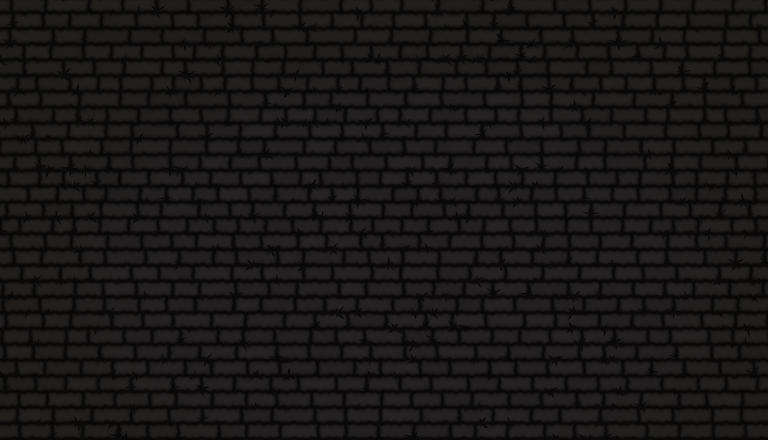
This texture is drawn by a WebGL 2 fragment shader. Its source:

```glsl
#version 300 es
precision highp float;
// Dark, worn brick wall with uneven courses, soft joints and spiky chips.
uniform vec2 u_resolution;
out vec4 fragColor;

const float ROWS = 27.85;

float hash(vec2 p) {
    vec3 q = fract(vec3(p.xyx) * 0.1031);
    q += dot(q, q.yzx + 33.33);
    return fract((q.x + q.y) * q.z);
}

// Mean brick length of a course, in course heights
float brickLength(float row) {
    return mix(1.65, 2.4, hash(vec2(row, 7.0)));
}

// Position of an upright joint, jittered along its course
float jointX(float row, float i) {
    float shift = hash(vec2(row, 19.0)) + 0.5 * mod(row, 2.0);
    return (i + shift + 0.32 * (hash(vec2(i, row + 40.0)) - 0.5)) * brickLength(row);
}

// Index of the joint just left of x
float jointIndex(float row, float x) {
    float i = floor(x / brickLength(row)) - 2.0;
    for (int k = 0; k < 4; k++)
        if (jointX(row, i + 1.0) <= x) i++;
    return i;
}

float roundBox(vec2 p, vec2 halfSize, float radius) {
    vec2 q = abs(p) - halfSize + radius;
    return length(max(q, 0.0)) + min(max(q.x, q.y), 0.0) - radius;
}

// Star with thin, uneven blades
float tuft(vec2 p, float size, float seed) {
    float angle = atan(p.y, p.x);
    float blades = 0.5 + 0.5 * sin(angle * 7.0 + seed * 40.0);
    float uneven = 0.6 + 0.4 * sin(angle * 3.0 - seed * 23.0);
    return length(p) - size * (0.3 + 0.85 * blades * blades * uneven);
}

// Nearest chip around the joints of the neighbouring courses
float chips(vec2 p) {
    float nearest = 1.0;
    for (float r = -1.0; r <= 1.0; r++) {
        float row = floor(p.y) + r;
        float first = jointIndex(row, p.x);
        for (float k = -1.0; k <= 2.0; k++) {
            float i = first + k;
            for (float n = 0.0; n < 2.0; n++) {
                float seed = hash(vec2(i + 61.0 * n, row + 90.0));
                float pick = hash(vec2(row + 13.0, i + 31.0 * n));
                float along = n * brickLength(row) * (0.15 + 0.7 * seed);
                float up = mix(0.02, 0.28, pick * pick) * (1.0 - n);
                vec2 center = vec2(jointX(row, i) + along, row + up);
                float size = 0.06 + 0.36 * pow(hash(vec2(seed * 91.0, pick * 57.0)), 3.0);
                nearest = min(nearest, tuft((p - center) * vec2(0.8, 1.0), size, seed));
            }
        }
    }
    return nearest;
}

void main() {
    vec2 uv = gl_FragCoord.xy / u_resolution;
    float pixel = ROWS / u_resolution.y;
    vec2 p = gl_FragCoord.xy * pixel - vec2(0.0, 0.06);

    // Slightly wavering edges
    vec2 wall = p + 0.022 * vec2(sin(p.y * 9.0 + p.x * 2.3), sin(p.x * 5.3) + sin(p.x * 11.7 + p.y));

    // Brick under this point
    float row = floor(wall.y);
    float index = jointIndex(row, wall.x);
    float left = jointX(row, index);
    float right = jointX(row, index + 1.0);
    vec2 halfSize = vec2(0.5 * (right - left) - 0.055, 0.435);
    float edge = -roundBox(wall - vec2(0.5 * (left + right), row + 0.5), halfSize, 0.16);

    // Soft dark rim, then chips eating into the face
    float face = 0.6 * smoothstep(-0.06, 0.06 + pixel, edge) + 0.4 * smoothstep(0.0, 0.28, edge);
    float chip = chips(wall);
    face *= smoothstep(-pixel, pixel, chip) * mix(0.75, 1.0, smoothstep(0.0, 0.2, chip));

    // Faint tone per brick and fine mottling
    float tone = 0.95 + 0.1 * hash(vec2(index, row + 5.0));
    tone += 0.02 * sin(p.x * 3.1 + sin(p.y * 4.7)) * sin(p.y * 6.3 + p.x);

    // Broad light: cooler in the lower middle, warmer and dimmer outward
    float outward = smoothstep(0.1, 0.75, length((uv - vec2(0.52, 0.38)) * vec2(1.0, 0.9)));
    vec3 brick = mix(vec3(0.138, 0.128, 0.132), vec3(0.122, 0.119, 0.108), outward);
    vec3 mortar = vec3(0.035, 0.032, 0.032);
    fragColor = vec4(mix(mortar, brick * tone, face), 1.0);
}
```
